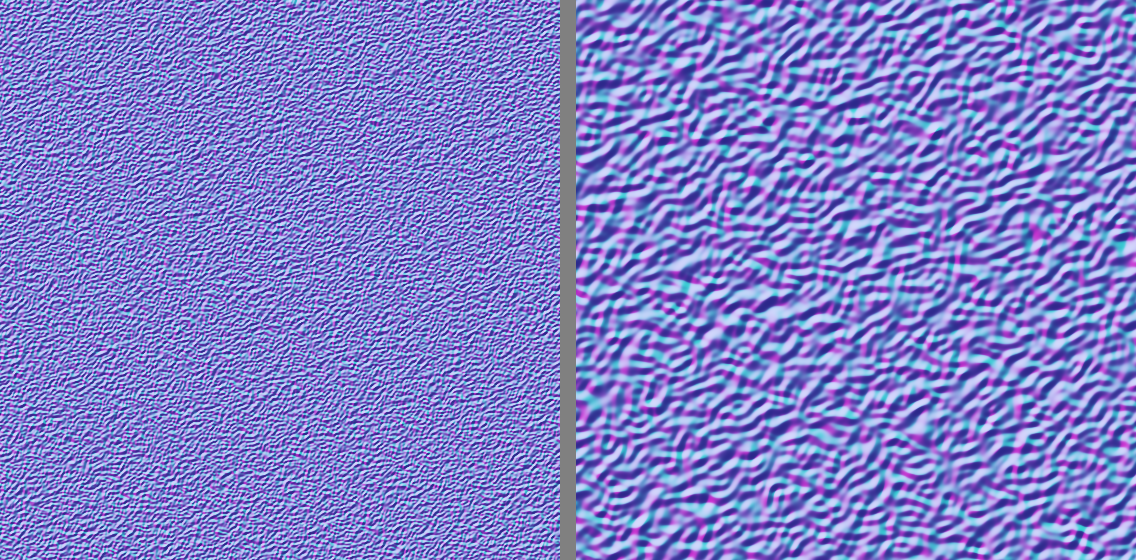
Left: the whole. Right: its middle third, enlarged.
This texture map is drawn by a Shadertoy shader. Its source:

```glsl
const float TAU = 6.28319;
const float CELLS = 84.0;        // noise cells along the canvas height
const int WAVES_PER_CELL = 5;

float hash(vec2 p) {
    return fract(sin(dot(p, vec2(127.1, 311.7))) * 43758.5453);
}

// Four random values for one wave packet of a cell
vec4 hash4(vec2 cell, float seed) {
    vec2 p = cell + seed * vec2(17.3, 9.1);
    return vec4(hash(p), hash(p + 31.7), hash(p + 57.3), hash(p + 83.9));
}

vec2 direction(float angle) {
    return vec2(cos(angle), sin(angle));
}

// Slope of a Gaussian wave packet, relative to its wave number
vec2 packetSlope(vec2 d, float angle, float waveNumber, float phase, float falloff) {
    vec2 dir = direction(angle);
    float arg = waveNumber * dot(dir, d) + phase;
    float envelope = exp(-falloff * dot(d, d));
    return -envelope * (dir * sin(arg) + 2.0 * falloff / waveNumber * d * cos(arg));
}

// Slope of a wrinkled surface: packets scattered over the nearby cells
vec2 wrinkleSlope(vec2 p, float meanAngle, float angleSpread, float meanFrequency) {
    vec2 cell = floor(p);
    vec2 slope = vec2(0.0);
    for (int y = -1; y <= 1; y++) {
        for (int x = -1; x <= 1; x++) {
            vec2 neighbor = cell + vec2(x, y);
            for (int i = 0; i < WAVES_PER_CELL; i++) {
                vec4 rnd = hash4(neighbor, float(i));
                float angle = meanAngle + angleSpread * (2.0 * rnd.z - 1.0);
                float frequency = meanFrequency * mix(0.45, 1.4, hash(rnd.xy * 91.0));
                slope += packetSlope(p - neighbor - rnd.xy, angle,
                                     TAU * frequency, TAU * rnd.w, 4.0);
            }
        }
    }
    return slope;
}

// Brightness from a light at the given angle, leveling off at +-limit
float lightAlong(vec2 slope, float angle, float gain, float limit) {
    float lit = gain * dot(slope, direction(angle));
    return limit * lit * inversesqrt(1.0 + lit * lit);
}

// Red and green light from two sides; blue follows their sum
vec3 reliefColor(float redLight, float greenLight) {
    float facing = redLight + greenLight;
    float blue = 0.82 + 0.165 * facing - 0.03 * facing * facing;
    return vec3(0.5 + 0.5 * redLight, 0.5 + 0.5 * greenLight, blue);
}

void mainImage(out vec4 fragColor, in vec2 fragCoord) {
    vec2 uv = fragCoord / iResolution.y;

    // Short wrinkles rising to the right
    vec2 slope = wrinkleSlope(uv * CELLS, radians(-58.0), 0.95, 1.3);

    float redLight = lightAlong(slope, radians(-23.0), 1.15, 0.7);
    float greenLight = lightAlong(slope, radians(-92.0), 1.4, 0.72);

    fragColor = vec4(clamp(reliefColor(redLight, greenLight), 0.0, 1.0), 1.0);
}
```
